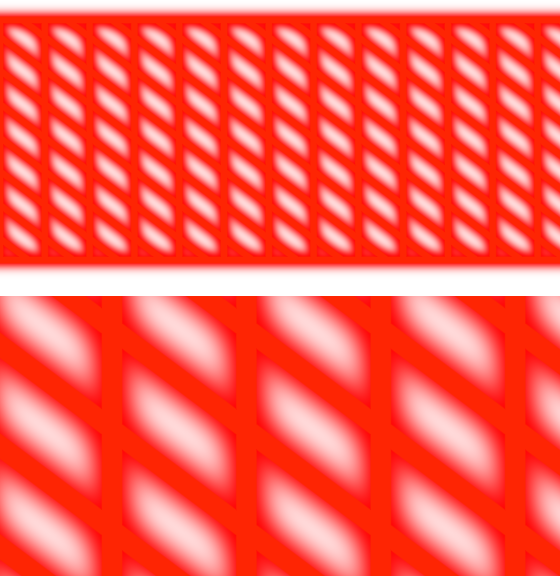
Top: the whole. Bottom: its middle third, enlarged.
Write a WebGL 1 fragment shader that draws this pattern.

```glsl
precision highp float;
// A red lattice: upright bars crossed by slanted bars, closed by a rail above
// and below. Each bar has a solid core and a soft red glow over white; the
// glows are combined by multiplying the light they let through.

uniform vec2 u_resolution;

// Lengths are in units of the canvas height.
const float COLUMN_PITCH = 0.16;     // distance between upright bars
const float ROW_PITCH    = 0.12;     // vertical distance between slanted bars
const float SLOPE        = 0.75;     // fall of the slanted bars
const float ROW_OFFSET   = 0.868;    // height of one slanted bar at the left edge
const float RAIL_HEIGHT  = 0.4285;   // rail distance from the middle
const float CORE_RADIUS  = 0.0122;   // half width of a bar
const float GLOW_RADIUS  = 0.030;    // reach of the glow
const vec3  CORE_COLOR   = vec3(0.995, 0.145, 0.01);
const vec3  GLOW_COLOR   = vec3(1.0, 0.0, 0.0);
const vec3  PAPER_COLOR  = vec3(1.0);

// Distance to the nearest multiple of the pitch.
float repeatDistance(float x, float pitch) {
  return abs(fract(x / pitch + 0.5) - 0.5) * pitch;
}

// Share of the paper that stays visible through one glow.
float glowTransmission(float d) {
  float t = d / GLOW_RADIUS;
  return 1.0 - exp(-t * t);
}

void main() {
  vec2 p = gl_FragCoord.xy / u_resolution.y;
  float pixel = 1.0 / u_resolution.y;
  float fromMiddle = abs(p.y - 0.5);

  // Distances to the centre lines of the three kinds of bar
  float rail = abs(fromMiddle - RAIL_HEIGHT);
  float upright = repeatDistance(p.x, COLUMN_PITCH);
  float slantPhase = p.y + SLOPE * p.x - ROW_OFFSET;
  float toSlant = inversesqrt(1.0 + SLOPE * SLOPE);
  float slantBelow = fract(slantPhase / ROW_PITCH) * ROW_PITCH * toSlant;
  float slantAbove = ROW_PITCH * toSlant - slantBelow;
  float slant = min(slantBelow, slantAbove);

  // Uprights and slants exist only between the rails
  float core = rail;
  float paper = glowTransmission(rail);
  if (fromMiddle < RAIL_HEIGHT) {
    core = min(core, min(upright, slant));
    paper *= glowTransmission(upright);
    paper *= glowTransmission(slantBelow) * glowTransmission(slantAbove);
  }

  // Glow over paper, then the solid cores with smooth edges
  vec3 color = mix(GLOW_COLOR, PAPER_COLOR, paper);
  float coreMask = 1.0 - smoothstep(-pixel, pixel, core - CORE_RADIUS);
  color = mix(color, CORE_COLOR, coreMask);
  gl_FragColor = vec4(color, 1.0);
}
```
